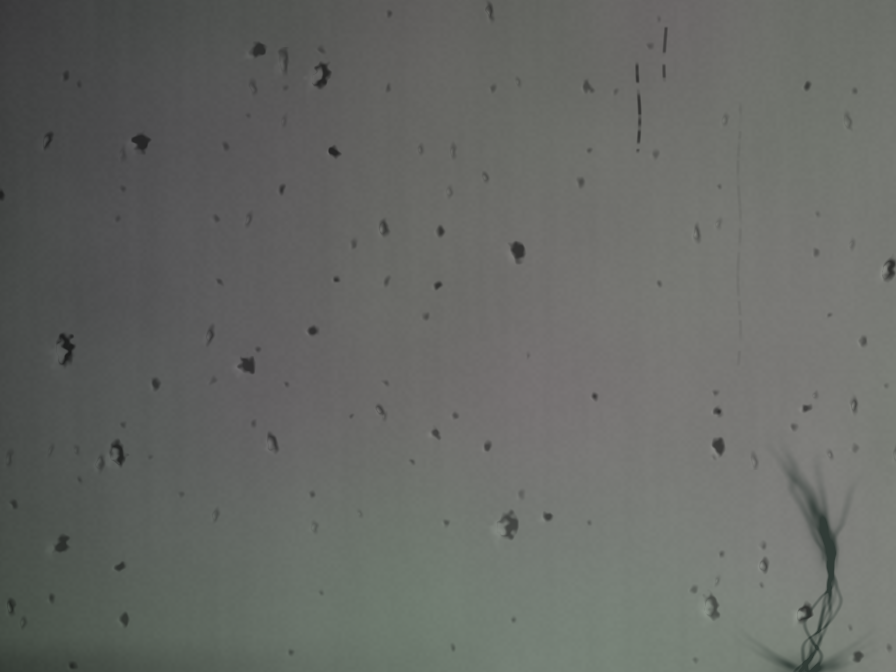
Reproduce this texture procedurally as a Shadertoy shader.

```glsl
// Dim grey-green painted wall with small pits, dotted scratches and a wispy dark crack.

float hash(vec2 p) {
    return fract(sin(dot(p, vec2(127.1, 311.7))) * 43758.5453);
}

float noise(vec2 p) {
    vec2 i = floor(p), f = fract(p);
    f = f * f * (3.0 - 2.0 * f);
    return mix(mix(hash(i), hash(i + vec2(1, 0)), f.x),
               mix(hash(i + vec2(0, 1)), hash(i + vec2(1, 1)), f.x), f.y);
}

// One pit in some cells of a grid: positive is dark, negative is the lit rim.
float pits(vec2 p, float cellSize, float chance, float reach, float seed) {
    vec2 cell = floor(p / cellSize) + seed;
    if (hash(cell) > chance) return 0.0;
    float shape = hash(cell + 3.7), turn = hash(cell + 9.1) - 0.5;
    vec2 center = 0.25 + 0.5 * vec2(hash(cell + 5.3), hash(cell + 7.9));
    vec2 q = (fract(p / cellSize) - center) * cellSize;
    float radius = reach * mix(0.5, 1.0, hash(cell + 2.3));
    // Ragged outline, slightly leaning.
    q += radius * 0.9 * (vec2(noise(p * 130.0), noise(p * 130.0 + 40.0)) - 0.5);
    q.x += q.y * turn * 0.5;
    float stretch = mix(1.0, 2.8, shape * shape);
    vec2 squashed = q / vec2(1.0, stretch);
    float d = length(squashed) - radius;
    // Long pits are hollowed into crescents.
    if (shape > 0.55) {
        float bite = radius * 0.7 - length(squashed + radius * vec2(0.7, 0.2));
        d = max(d, bite);
    }
    float dark = smoothstep(0.0035, -0.0035, d) * mix(0.6, 1.0, hash(cell + 4.6));
    vec2 lit = (squashed + radius * vec2(1.1, 0.4)) / radius;
    return dark - 0.22 * exp(-1.5 * dot(lit, lit)) * (1.0 - dark);
}

// Thin vertical line broken into dots.
float scratch(vec2 p, float x, float low, float high) {
    float line = smoothstep(0.004, 0.0005, abs(p.x - x - 0.002 * sin(p.y * 40.0)));
    float span = smoothstep(low, low + 0.01, p.y) * smoothstep(high, high - 0.01, p.y);
    return line * span * smoothstep(0.1, 0.6, noise(vec2(x * 90.0, p.y * 110.0)));
}

// Strands that braid near the floor, pinch together and fan out above.
float crack(vec2 p) {
    float y = p.y, ink = 0.0;
    float spine = 1.193 + 0.043 * sin(y * 11.0);
    for (int i = 0; i < 18; i++) {
        float id = float(i), r = hash(vec2(id, 4.0)), s = hash(vec2(id, 8.0)) - 0.5;
        float fan = max(y - 0.15, 0.0);
        float x = spine + s * 0.014 + s * fan * 0.22 + max(s, 0.0) * fan * fan * 7.0;
        x += s * 0.05 * sin(y * 48.0 + id) * smoothstep(0.16, 0.08, y);
        x += 0.012 * (noise(vec2(y * 45.0, id * 7.3)) - 0.5);
        float top = mix(0.19, 0.38, r);
        float bottom = i < 6 ? -0.1 : 0.08 + 0.16 * hash(vec2(id, 6.0));
        float span = smoothstep(top, top - 0.1, y) * smoothstep(bottom, bottom + 0.04, y);
        float width = 0.005 + 0.045 * fan;
        ink += span * smoothstep(width, 0.0, abs(p.x - x)) * mix(0.55, 0.25, r);
    }
    // Short side wisps at the foot.
    for (int i = 0; i < 5; i++) {
        float s = float(i) - 2.0;
        float along = (p.x - 1.2) * sign(s + 0.1);
        float arc = along * (0.1 + 0.16 * abs(s)) + along * along * 2.0;
        float span = smoothstep(0.0, 0.02, along) * smoothstep(0.12, 0.02, along);
        ink += 0.3 * span * smoothstep(0.009, 0.0, abs(y - arc));
    }
    // Soft stains: the thick upper stroke and the foot.
    vec2 q = (p - vec2(spine - 0.004, 0.215)) / vec2(0.015, 0.055);
    vec2 foot = (p - vec2(1.2, 0.0)) / vec2(0.045, 0.02);
    ink += 0.5 * exp(-dot(q, q)) + 0.5 * exp(-dot(foot, foot));
    return min(ink * mix(0.65, 1.25, noise(p * vec2(70.0, 35.0))), 1.0);
}

void mainImage(out vec4 fragColor, in vec2 fragCoord) {
    vec2 uv = fragCoord / iResolution.xy;
    vec2 p = fragCoord / iResolution.y;

    // Uneven light: dim at the left and top, greener low down.
    float low = smoothstep(0.45, 0.05, uv.y);
    float light = 0.495 - 0.19 * pow(1.0 - uv.x, 2.0) - 0.07 * uv.y * uv.y;
    light += 0.025 * low * smoothstep(0.0, 0.35, uv.x) * smoothstep(1.0, 0.6, uv.x);
    light -= 0.06 * smoothstep(0.06, 0.0, uv.y) * smoothstep(0.6, 0.0, uv.x);
    vec3 tint = mix(vec3(0.975, 0.99, 0.99), vec3(1.0, 0.99, 0.97), smoothstep(0.1, 0.5, uv.x));
    tint = mix(tint, vec3(0.98, 1.01, 0.955), 0.6 * smoothstep(0.65, 1.0, uv.x));
    tint = mix(tint, vec3(0.935, 1.02, 0.94), low * smoothstep(1.1, 0.6, uv.x));
    tint += vec3(0.04, -0.015, 0.04) * (noise(p * 5.0) - 0.5);

    // Faint brush streaks, blotches and sensor grain.
    light += 0.010 * (noise(p * vec2(60.0, 3.0)) - 0.5);
    light += 0.016 * (noise(p * 9.0) - 0.5);
    light += 0.014 * (noise(p * 190.0) - 0.5);
    vec3 color = light * tint;

    // Surface damage, from large pits to specks.
    float damage = pits(p, 0.14, 0.25, 0.0115, 11.0);
    damage += 0.85 * pits(p + 0.03, 0.08, 0.14, 0.0065, 37.0);
    damage += 0.5 * pits(p + 0.05, 0.05, 0.13, 0.0045, 71.0);
    damage += 0.8 * scratch(p, 0.95, 0.77, 0.91);
    damage += 0.6 * scratch(p, 0.99, 0.87, 0.97);
    damage += 0.1 * scratch(p, 1.1, 0.45, 0.85);
    color *= 1.0 - 0.64 * clamp(damage, -0.5, 1.0);
    color = mix(color, vec3(0.16, 0.205, 0.185), 0.9 * crack(p));

    fragColor = vec4(color, 1.0);
}
```
